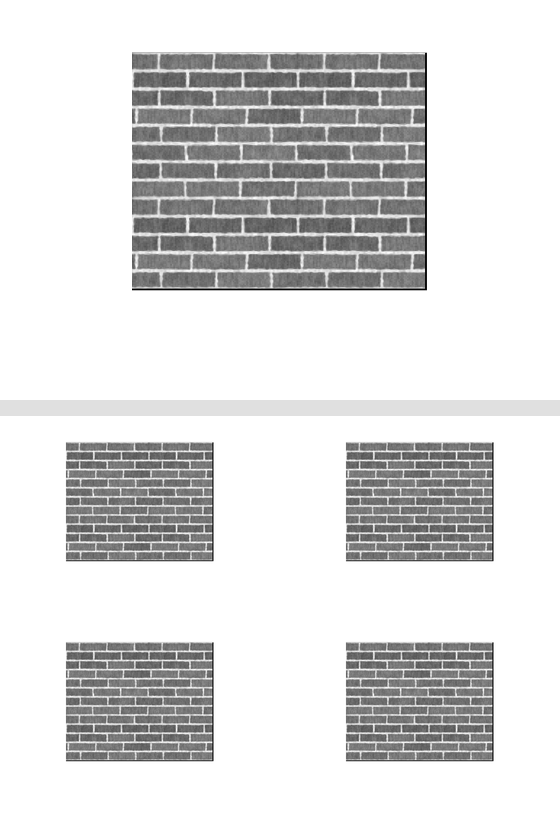
Top: one tile. Bottom: repeated 2 by 2.
Reproduce this texture procedurally as a WebGL 2 fragment shader.

```glsl
#version 300 es
precision highp float;
// A panel of grey running-bond brickwork on a white ground, with a black
// shadow line on its right and lower sides. Bricks are rounded boxes with
// ragged edges; their wear wraps every 3 bricks and 8 courses.
uniform vec2 u_resolution;
out vec4 fragColor;

const vec2 WALL_LOW = vec2(0.2357, 0.2787);
const vec2 WALL_HIGH = vec2(0.7592, 0.8684);
const vec2 SHADOW_SIZE = vec2(0.0030, 0.0046);
const vec2 BRICK_PITCH = vec2(0.0985, 0.04545);
const vec2 WEAR_PERIOD = vec2(3.0, 8.0);
const float BRICK_ASPECT = 3.03;   // brick length in course heights
const float MORTAR_WIDTH = 0.175;  // bed joint, in course heights
const float JOINT_WIDTH = 0.14;    // upright joint, in course heights
const float CORNER_RADIUS = 0.07;

const float GROUND = 1.0;
const float SHADOW = 0.01;
const float MORTAR = 0.9;
const float BRICK = 0.438;

// Position of the first upright joint in each course, in brick lengths
const float COURSE_SHIFT[8] = float[8](0.485, 0.01, 0.495, 0.083, 0.53, 0.98, 0.52, 0.965);

float hash(vec2 cell) {
  return fract(sin(dot(cell, vec2(127.1, 311.7))) * 43758.5453);
}

// Value noise in -1..1 that wraps after a whole number of cells
float wrapNoise(vec2 p, vec2 period) {
  vec2 cell = floor(p);
  vec2 f = fract(p);
  f = f * f * (3.0 - 2.0 * f);
  vec2 a = mod(cell, period);
  vec2 b = mod(cell + 1.0, period);
  float low = mix(hash(a), hash(vec2(b.x, a.y)), f.x);
  float high = mix(hash(vec2(a.x, b.y)), hash(b), f.x);
  return 2.0 * mix(low, high, f.y) - 1.0;
}

// Noise over the wall, with frequency counted per brick and per course
float wear(vec2 wall, vec2 frequency) {
  return wrapNoise(wall * frequency, WEAR_PERIOD * frequency);
}

float roundedBox(vec2 p, vec2 halfSize, float radius) {
  vec2 d = abs(p) - halfSize + radius;
  return length(max(d, 0.0)) + min(max(d.x, d.y), 0.0) - radius;
}

float rectMask(vec2 p, vec2 low, vec2 high, vec2 soft) {
  vec2 m = smoothstep(low - soft, low + soft, p)
         * (1.0 - smoothstep(high - soft, high + soft, p));
  return m.x * m.y;
}

// Brick face: fine upright streaks, grain and broad worn patches
float brickTone(vec2 wall, vec2 id) {
  float tone = BRICK + 0.09 * (hash(id + 17.3) - 0.5);
  tone += 0.045 * wear(wall, vec2(34.0, 3.0));
  tone += 0.040 * wear(wall, vec2(38.0, 12.0));
  float patches = wear(wall, vec2(5.0, 2.0));
  return tone + 0.030 * patches * (0.5 + hash(id + 5.7));
}

float mortarTone(vec2 wall) {
  return MORTAR + 0.07 * wear(wall, vec2(28.0, 9.0))
                + 0.04 * wear(wall, vec2(9.0, 4.0));
}

// Wall coordinates count bricks to the right and courses downward
float brickwork(vec2 wall, float pixel) {
  float course = floor(wall.y);
  float shift = COURSE_SHIFT[int(mod(course, 8.0))];
  float along = wall.x - shift;
  vec2 id = mod(vec2(floor(along), course), WEAR_PERIOD);
  vec2 local = (vec2(fract(along), fract(wall.y)) - 0.5) * vec2(BRICK_ASPECT, 1.0);

  // Each brick leans a little and has ragged edges
  float lean = hash(id + 3.1) - 0.5;
  float slope = hash(id + 9.4) - 0.5;
  local += vec2(0.11 * lean * local.y, 0.028 * slope * local.x);
  float ragged = 0.028 * wear(wall, vec2(20.0, 7.0))
               + 0.018 * wear(wall, vec2(6.0, 5.0));
  vec2 halfSize = 0.5 * vec2(BRICK_ASPECT - JOINT_WIDTH, 1.0 - MORTAR_WIDTH);
  float edge = roundedBox(local, halfSize, CORNER_RADIUS) + ragged;

  float soft = 0.035 + 0.6 * pixel;
  float face = 1.0 - smoothstep(-soft, soft, edge);
  return mix(mortarTone(wall), brickTone(wall, id), face);
}

void main() {
  vec2 uv = gl_FragCoord.xy / u_resolution;
  vec2 halfPixel = 0.5 / u_resolution;
  float coursePixel = 1.0 / (u_resolution.y * BRICK_PITCH.y);

  vec2 wall = vec2(uv.x - WALL_LOW.x, WALL_HIGH.y - uv.y) / BRICK_PITCH;
  vec2 shadowLow = vec2(WALL_LOW.x, WALL_LOW.y - SHADOW_SIZE.y);
  vec2 shadowHigh = vec2(WALL_HIGH.x + SHADOW_SIZE.x, WALL_HIGH.y);

  // White ground, then the shadow line, then the wall over it
  float tone = mix(GROUND, SHADOW, rectMask(uv, shadowLow, shadowHigh, halfPixel));
  tone = mix(tone, brickwork(wall, coursePixel), rectMask(uv, WALL_LOW, WALL_HIGH, halfPixel));
  fragColor = vec4(vec3(clamp(tone, 0.0, 1.0)), 1.0);
}
```
